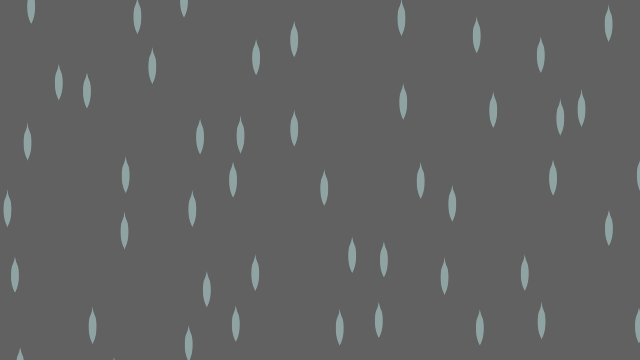
Reproduce this pattern procedurally as a Shadertoy shader.

```glsl
// Scattered pale upright seed-shaped drops on flat grey.

vec2 hash2(vec2 cell) {
    vec2 mixed = vec2(dot(cell, vec2(127.1, 311.7)), dot(cell, vec2(269.5, 183.3)));
    return fract(sin(mixed) * 43758.55);
}

// Signed horizontal distance to a drop with a slim neck and a fuller base
float dropDistance(vec2 p) {
    float t = p.y / 0.05;
    float profile = 1.0 - pow(abs(t), t > 0.0 ? 2.0 : 2.5);
    profile *= mix(1.0, 0.55, smoothstep(0.4, 0.85, t));
    return abs(p.x) - 0.0108 * profile;
}

void mainImage(out vec4 fragColor, in vec2 fragCoord) {
    vec2 uv = fragCoord / iResolution.y;
    float cellSize = 0.2;

    // Slide each column by a random amount so that no rows show
    float column = floor(uv.x / cellSize);
    uv.y += hash2(vec2(column, 7.0)).x;

    // One jittered drop per cell, kept inside the cell borders
    vec2 cell = floor(uv / cellSize);
    vec2 center = (cell + mix(vec2(0.07, 0.26), vec2(0.93, 0.74), hash2(cell))) * cellSize;
    float d = dropDistance(uv - center);

    // Soft edge about one pixel wide
    float edge = 0.6 / iResolution.y;
    float coverage = 1.0 - smoothstep(-edge, edge, d);

    vec3 background = vec3(0.38);
    vec3 dropColor = vec3(0.56, 0.64, 0.64);
    fragColor = vec4(mix(background, dropColor, coverage), 1.0);
}
```
